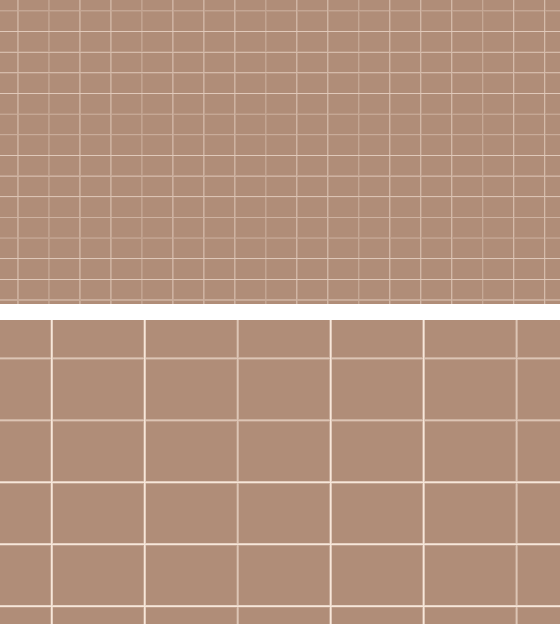
Top, the full canvas; bottom, a detail of the centre.
Reproduce this pattern procedurally as a WebGL 2 fragment shader.

```glsl
#version 300 es
precision highp float;
// Thin cream grid lines on a flat clay ground, in cells about 3:2 wide.
// Each axis finds its nearest line, takes the exact overlap of the pixel
// with it, and fades some lines in a slow rhythm along their index.

uniform vec2 u_resolution;
out vec4 fragColor;

const float TAU = 6.283185;
const vec3 CLAY = vec3(0.690, 0.552, 0.470);
const vec3 CREAM = vec3(0.970, 0.905, 0.855);

const vec2 CELL = vec2(0.05534, 0.06793);       // share of canvas width, height
const vec2 FIRST_LINE = vec2(0.03210, 0.01320); // first line from left, bottom
const float LINE_WIDTH = 0.0022;                // share of canvas height
const float FADE = 0.38;                        // loss on the faintest lines

// Share of a pixel covered by a line whose centre lies at offset d.
float lineCoverage(float d, float width, float pixel) {
  float upper = min(d + 0.5 * pixel, 0.5 * width);
  float lower = max(d - 0.5 * pixel, -0.5 * width);
  return max(upper - lower, 0.0) / pixel;
}

// Strength of a line by its index; faintest once per beat.
float lineStrength(float index, float beat, float phase) {
  float wave = cos(TAU * (index - phase) / beat);
  return 1.0 - FADE * smoothstep(0.4, 0.7, wave);
}

// One family of parallel lines along a canvas axis.
float lineFamily(float p, float cell, float first, float width, float pixel,
                 float beat, float phase) {
  float index = floor((p - first) / cell + 0.5);
  float d = p - first - index * cell;
  return lineCoverage(d, width, pixel) * lineStrength(index, beat, phase);
}

void main() {
  vec2 uv = gl_FragCoord.xy / u_resolution;
  vec2 pixel = 1.0 / u_resolution;
  vec2 width = LINE_WIDTH * vec2(u_resolution.y / u_resolution.x, 1.0);

  float upright = lineFamily(uv.x, CELL.x, FIRST_LINE.x, width.x, pixel.x, 3.5, 0.75);
  float level = lineFamily(uv.y, CELL.y, FIRST_LINE.y, width.y, pixel.y, 5.3, 14.0);

  // Join the two families without doubling at the crossings.
  float ink = max(upright, level);
  fragColor = vec4(mix(CLAY, CREAM, ink), 1.0);
}
```
